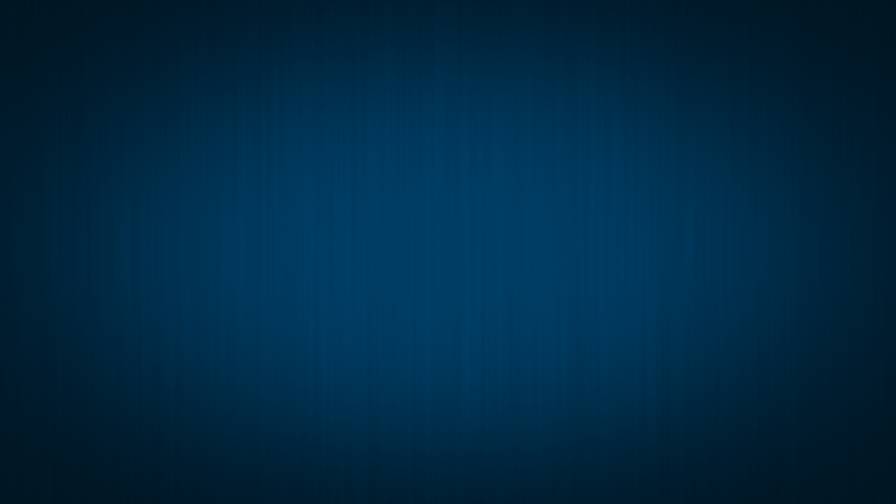
This background is drawn by a Shadertoy shader. Its source:

```glsl
float hash(vec2 p) {
    p = fract(p * vec2(0.1031, 0.1137));
    p += dot(p, p.yx + 33.33);
    return fract((p.x + p.y) * p.x * 17.0);
}

float noise(vec2 p) {
    vec2 cell = floor(p);
    vec2 f = fract(p);
    f = f * f * (3.0 - 2.0 * f);
    float low = mix(hash(cell), hash(cell + vec2(1.0, 0.0)), f.x);
    float high = mix(hash(cell + vec2(0.0, 1.0)), hash(cell + vec2(1.0, 1.0)), f.x);
    return mix(low, high, f.y);
}

// Layers of fine vertical streaks, centred on zero
float brushedGrain(vec2 uv) {
    float grain = 0.0;
    float weight = 0.5;
    vec2 scale = vec2(420.0, 4.0);
    for (int i = 0; i < 3; i++) {
        grain += weight * (noise(uv * scale + float(i) * 37.0) - 0.5);
        scale *= vec2(0.5, 0.8);
        weight *= 0.6;
    }
    return grain;
}

void mainImage(out vec4 fragColor, in vec2 fragCoord) {
    vec2 uv = fragCoord / iResolution.xy;

    // Broad elliptical glow fading into dark corners
    float radius = length(uv * 2.0 - 1.0);
    float glow = exp(-pow(radius / 0.88, 3.0));
    vec3 deepNavy = vec3(0.0, 0.082, 0.132);
    vec3 steelBlue = vec3(0.0, 0.240, 0.395);
    vec3 color = mix(deepNavy, steelBlue, glow);

    // Brushed metal finish
    color *= 1.0 + 0.13 * brushedGrain(uv);

    // Slight dither against banding
    color.gb += (hash(floor(uv * vec2(512.0, 288.0))) - 0.5) / 255.0;
    fragColor = vec4(color, 1.0);
}
```
